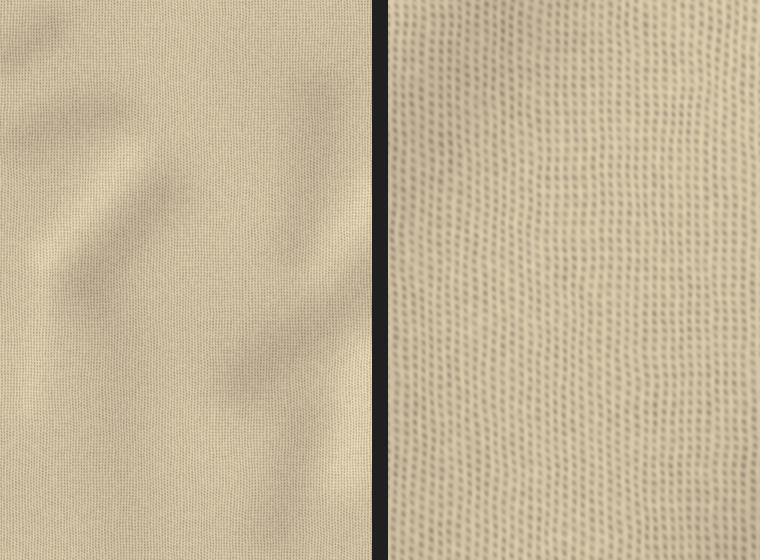
Left: the whole. Right: its middle third, enlarged.
This texture is drawn by a WebGL 1 fragment shader. Its source:

```glsl
precision highp float;

uniform vec2 u_resolution;

#define COLUMNS 188.0        // knit columns per canvas height
#define ROWS 186.0           // stitch rows per canvas height
#define THREAD_WARP 0.7      // wander of the threads, in stitches
#define STITCH_SHIFT 0.3     // random offset of stitches between columns
#define STITCH_SLANT 0.35    // lean of each hole
#define HOLE_DEPTH 0.74
#define GROOVE_DEPTH 0.29
#define GRAIN 0.27
#define FOLD_DEPTH 1.34
#define BASE_TONE 1.01
#define SHADE_COLOR vec3(0.69, 0.63, 0.535)
#define LIGHT_COLOR vec3(0.85, 0.79, 0.667)

const float TAU = 6.2831853;

float hash(vec2 p) {
  vec3 q = fract(vec3(p.xyx) * 0.1031);
  q += dot(q, q.yzx + 33.33);
  return fract((q.x + q.y) * q.z);
}

vec2 gradient(vec2 cell) {
  float angle = TAU * hash(cell);
  return vec2(cos(angle), sin(angle));
}

// Gradient noise, roughly -0.7 to 0.7
float noise(vec2 p) {
  vec2 i = floor(p);
  vec2 f = p - i;
  vec2 u = f * f * f * (f * (f * 6.0 - 15.0) + 10.0);
  vec2 e = vec2(1.0, 0.0);
  float bottom = mix(dot(gradient(i), f),
                     dot(gradient(i + e.xy), f - e.xy), u.x);
  float top = mix(dot(gradient(i + e.yx), f - e.yx),
                  dot(gradient(i + e.xx), f - e.xx), u.x);
  return mix(bottom, top, u.y);
}

// Soft ridge or hollow along the segment a-b
float fold(vec2 p, vec2 a, vec2 b, float width) {
  vec2 ab = b - a;
  float along = clamp(dot(p - a, ab) / dot(ab, ab), 0.0, 1.0);
  vec2 away = (p - a - ab * along) / width;
  return exp(-dot(away, away));
}

// Broad light and shadow of the draped cloth
float drape(vec2 p) {
  p += 0.025 * vec2(noise(p * 5.0 + 20.0), noise(p * 5.0 + 50.0));
  float shadow = 0.33 * fold(p, vec2(0.17, 0.49), vec2(0.29, 0.655), 0.060)
               + 0.25 * fold(p, vec2(0.05, 0.745), vec2(0.19, 0.80), 0.050)
               + 0.25 * fold(p, vec2(0.01, 0.905), vec2(0.08, 0.96), 0.040)
               + 0.26 * fold(p, vec2(0.535, 0.56), vec2(0.575, 0.83), 0.055)
               + 0.28 * fold(p, vec2(0.45, 0.33), vec2(0.66, 0.50), 0.060)
               + 0.25 * fold(p, vec2(0.48, 0.05), vec2(0.55, 0.24), 0.055)
               + 0.13 * fold(p, vec2(0.21, 0.03), vec2(0.21, 0.40), 0.070);
  float light = 0.26 * fold(p, vec2(0.085, 0.55), vec2(0.22, 0.72), 0.040)
              + 0.22 * fold(p, vec2(0.57, 0.52), vec2(0.66, 0.65), 0.040)
              + 0.26 * fold(p, vec2(0.61, 0.16), vec2(0.66, 0.36), 0.050)
              + 0.14 * fold(p, vec2(0.06, 0.27), vec2(0.07, 0.53), 0.025);
  return light - shadow + 0.12 * noise(p * 4.0 + 7.0);
}

// Darkness of the grooves and holes between stitches
float knit(vec2 p) {
  vec2 stitch = p * vec2(COLUMNS, ROWS);
  stitch += THREAD_WARP * vec2(noise(p * vec2(16.0, 11.0)),
                               noise(p * vec2(9.0, 14.0) + 31.0));
  stitch.x += 0.25 * noise(stitch * vec2(0.35, 0.3) + 80.0);
  float column = floor(stitch.x);
  float across = stitch.x - column - 0.5;
  // Neighbouring columns interlock in some areas and line up in others
  float interlock = smoothstep(-0.25, 0.25, noise(p * 5.0 + 90.0));
  float shift = 0.5 * interlock * mod(column, 2.0)
              + STITCH_SHIFT * (hash(vec2(column, 3.0)) - 0.5)
              + STITCH_SLANT * across;
  float groove = 0.5 - 0.5 * cos(TAU * stitch.x);
  float gap = 0.5 - 0.5 * cos(TAU * (stitch.y + shift));
  float wear = 1.0 + 0.4 * noise(stitch * 0.3 + 12.0);
  return wear * groove * (HOLE_DEPTH * gap + GROOVE_DEPTH);
}

void main() {
  vec2 p = gl_FragCoord.xy / u_resolution.y;
  float grain = noise(p * vec2(COLUMNS, ROWS) * 0.83 + 5.0);
  float tone = BASE_TONE + FOLD_DEPTH * drape(p) - knit(p) + GRAIN * grain;
  gl_FragColor = vec4(mix(SHADE_COLOR, LIGHT_COLOR, tone), 1.0);
}
```
